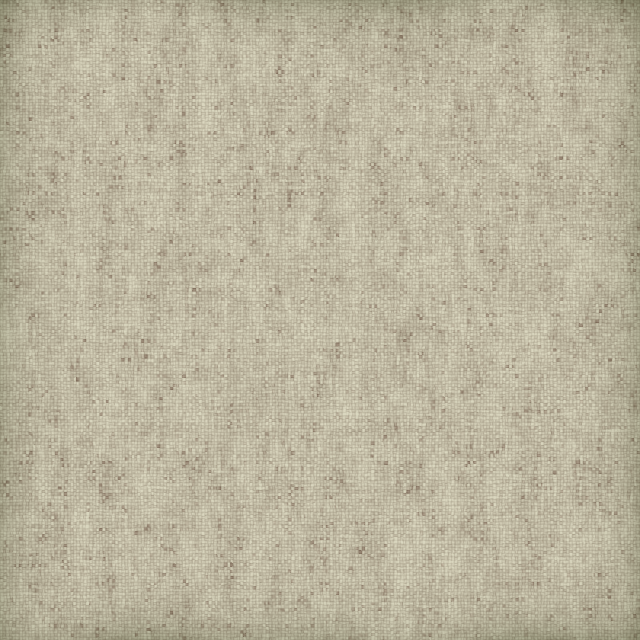
A WebGL 2 fragment shader for this texture:

```glsl
#version 300 es
precision highp float;

uniform vec2 u_resolution;
out vec4 fragColor;

#define THREADS 200.0       // threads across the canvas
#define WOBBLE 0.5          // sideways drift of threads, in threads
#define BASE_TONE 0.73      // 0 = DARK, 1 = LIGHT
#define RELIEF 0.62         // roundness shading of each thread
#define YARN_VARIATION 0.42 // tone change along a thread
#define FUZZ 0.34           // fine fibre grain
#define SLUB_DEPTH 0.62     // dark flecks in the yarn
#define EDGE_SHADE 0.40     // soiling along the border
#define LIGHT vec3(0.82, 0.80, 0.71)
#define DARK vec3(0.58, 0.54, 0.46)
#define BROWN_TINT vec3(0.010, -0.014, -0.008)
#define OLIVE_TINT vec3(-0.010, 0.0, -0.030)

const float TAU = 6.28318;

float hash(ivec2 cell) {
    uvec2 q = uvec2(cell) * uvec2(1597334673u, 3812015801u);
    uint h = (q.x ^ q.y) * 1597334673u;
    h = (h ^ (h >> 15)) * 2246822519u;
    h ^= h >> 13;
    return float(h >> 8) / 16777216.0;
}

float cornerSlope(ivec2 cell, vec2 offset) {
    float angle = TAU * hash(cell);
    return dot(vec2(cos(angle), sin(angle)), offset);
}

// Gradient noise, roughly -0.7 to 0.7
float noise(vec2 p) {
    ivec2 i = ivec2(floor(p));
    vec2 f = fract(p);
    vec2 s = f * f * f * (f * (f * 6.0 - 15.0) + 10.0);
    float low = mix(cornerSlope(i, f),
                    cornerSlope(i + ivec2(1, 0), f - vec2(1, 0)), s.x);
    float high = mix(cornerSlope(i + ivec2(0, 1), f - vec2(0, 1)),
                     cornerSlope(i + ivec2(1, 1), f - vec2(1, 1)), s.x);
    return mix(low, high, s.y);
}

// Independent noise along one numbered thread
float yarnNoise(float along, float thread, float seed) {
    return noise(vec2(along, thread * 7.37 + seed));
}

vec3 cloth(vec2 uv) {
    vec2 p = uv * THREADS;
    p += WOBBLE * vec2(noise(p * vec2(0.35, 0.13)),
                       noise(p * vec2(0.13, 0.35) + 71.3));
    vec2 cell = floor(p);
    vec2 f = fract(p) - 0.5;

    // Plain weave: warp and weft alternate on top
    bool warpOnTop = mod(cell.x + cell.y, 2.0) < 0.5;
    vec2 local = warpOnTop ? f : f.yx;      // x across, y along the thread
    float along = warpOnTop ? p.y : p.x;
    float thread = warpOnTop ? cell.x : cell.y;
    float seed = warpOnTop ? 313.5 : 911.5;

    float relief = (1.0 - 3.2 * local.x * local.x) * (1.0 - 1.4 * local.y * local.y);
    float yarn = yarnNoise(along * 0.14, thread, seed)
               + 0.5 * yarnNoise(along * 0.5, thread, seed + 0.29);
    float fuzz = noise(p * 1.3 + 37.7);

    // Worn patches, stretched along the warp
    float patches = noise(uv * vec2(26.0, 9.0) + 5.2)
                  + 0.7 * noise(uv * vec2(60.0, 34.0) + 19.4);

    // Short dark flecks, gathered in the darker patches
    float fleck = yarnNoise(along * (warpOnTop ? 0.16 : 0.27), thread, seed + 53.6);
    float slub = smoothstep(0.20, 0.52, fleck - 0.22 * patches);
    slub *= warpOnTop ? 0.45 : 1.0;

    float tone = BASE_TONE + RELIEF * (relief - 0.65) + YARN_VARIATION * yarn
               + FUZZ * fuzz + 0.20 * patches - SLUB_DEPTH * slub
               + (warpOnTop ? 0.03 : -0.03);
    return mix(DARK, LIGHT, clamp(tone, -0.5, 1.15)) + BROWN_TINT * (slub - 0.3 * yarn);
}

// Uneven soiling that fades in from the border
float soiling(vec2 uv) {
    vec2 edge = min(uv, 1.0 - uv);
    float sides = exp(-edge.x / 0.035);
    float ends = exp(-edge.y / 0.035) * (0.65 + 0.9 * noise(uv * vec2(5.0, 3.0) + 8.6));
    return clamp(sides * 0.75 + ends, 0.0, 1.4);
}

void main() {
    // Four samples per pixel soften the thread edges
    vec3 color = vec3(0.0);
    for (int i = 0; i < 4; i++) {
        vec2 jitter = vec2(i & 1, i >> 1) * 0.5 - 0.25;
        color += 0.25 * cloth((gl_FragCoord.xy + jitter) / u_resolution);
    }
    float soil = soiling(gl_FragCoord.xy / u_resolution);
    color *= 1.0 - 0.5 * EDGE_SHADE * soil;
    color += OLIVE_TINT * soil;
    fragColor = vec4(clamp(color, 0.0, 1.0), 1.0);
}
```
